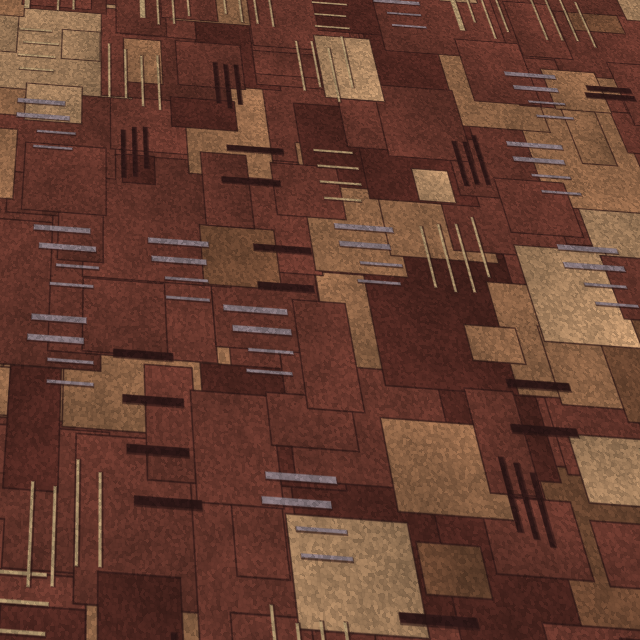
This pattern is drawn by a WebGL 2 fragment shader. Its source:

```glsl
#version 300 es
precision highp float;

uniform vec2 u_resolution;
out vec4 fragColor;

#define VANISH vec2(0.16, 2.65)  // where the lengthwise seams converge
#define TILT 0.075               // downward slope of the crosswise seams
#define DEPTH 2.12               // distance at which floor units equal canvas units
#define SLAB_CELL 0.160
#define PATCH_CELL 0.135
#define BAR_CELL 0.178
#define SEAM 0.0011
#define TUFTS 230.0
#define GRAIN 0.26

const vec3 RED = vec3(0.375, 0.200, 0.162);
const vec3 MAROON = vec3(0.290, 0.145, 0.120);
const vec3 TAN = vec3(0.520, 0.368, 0.260);
const vec3 SAND = vec3(0.605, 0.470, 0.345);
const vec3 BROWN = vec3(0.400, 0.265, 0.185);
const vec3 INK = vec3(0.165, 0.085, 0.080);
const vec3 LAVENDER = vec3(0.505, 0.450, 0.470);
const vec3 CREAM = vec3(0.670, 0.570, 0.420);

vec4 hash4(vec2 p, float seed) {
  vec4 q = fract(vec4(p.xyx, seed) * vec4(0.1031, 0.1030, 0.0973, 0.1099));
  q += dot(q, q.wzxy + 33.33);
  return fract((q.xxyz + q.yzzw) * q.zywx);
}

float box(vec2 p, vec2 halfSize) {
  vec2 d = abs(p) - halfSize;
  return length(max(d, 0.0)) + min(max(d.x, d.y), 0.0);
}

float cover(float dist, float soft) {
  return 1.0 - smoothstep(-soft, soft, dist);
}

// Brightness of the nearest yarn tuft (cellular noise)
float tuft(vec2 p) {
  vec2 id = floor(p);
  float nearest = 9.0, tone = 0.5;
  for (int k = 0; k < 9; k++) {
    vec2 cell = id + vec2(k % 3 - 1, k / 3 - 1);
    vec4 h = hash4(cell, 7.0);
    float d = length(cell + h.xy - p);
    if (d < nearest) { nearest = d; tone = h.z; }
  }
  return tone - 0.3 * nearest;
}

vec3 dye(float pick) {
  if (pick < 0.47) return RED;
  if (pick < 0.63) return MAROON;
  if (pick < 0.80) return TAN;
  if (pick < 0.93) return SAND;
  return BROWN;
}

// Overlapping outlined rectangles, painted in row order
vec3 patches(vec3 col, vec2 p, float cellSize, vec2 sizeRange, float density, float seed, float soft) {
  vec2 id = floor(p / cellSize);
  for (int k = 0; k < 9; k++) {
    vec2 cell = id + vec2(k % 3 - 1, k / 3 - 1);
    vec4 h = hash4(cell, seed), g = hash4(cell, seed + 5.0);
    if (g.x > density) continue;
    vec2 halfSize = cellSize * mix(sizeRange.xx, sizeRange.yy, h.zw);
    vec2 q = p - (cell + 0.5 + 0.5 * (h.xy - 0.5)) * cellSize;
    float d = box(q, halfSize);
    float shade = 1.0 + 0.11 * dot(q / halfSize, g.zw * 2.0 - 1.0) + 0.12 * (g.z - 0.5);
    col = mix(col, dye(g.y) * shade, cover(d, soft));
    col = mix(col, INK, 0.75 * cover(abs(d) - SEAM, soft));
  }
  return col;
}

// Groups of parallel bars: flat or upright, pale or dark
vec3 bars(vec3 col, vec2 p, float soft) {
  vec2 id = floor(p / BAR_CELL);
  for (int k = 0; k < 9; k++) {
    vec2 cell = id + vec2(k % 3 - 1, k / 3 - 1);
    vec4 h = hash4(cell, 21.0);
    vec2 q = p - (cell + 0.5 + 0.5 * (h.xy - 0.5)) * BAR_CELL;
    float kind = h.z, count = 4.0, gap = 0.031, len = 0.046, thick = 0.0045;
    vec3 tint = LAVENDER;
    bool upright = kind > 0.48 && kind < 0.82;
    if (kind > 0.94) continue;
    if (kind > 0.62) { tint = CREAM; thick = 0.0021; len = upright ? 0.058 : 0.034; }
    else if (kind > 0.48) { tint = INK; count = 3.0; gap = 0.020; thick = 0.0035; }
    else if (kind > 0.26) { tint = INK; count = 2.0; gap = h.w < 0.5 ? 0.017 : 0.064; thick = 0.0055; }
    if (upright) q = vec2(q.y, q.x);
    else q.y = -q.y;
    for (float i = 0.0; i < count; i++) {
      vec4 g = hash4(cell * 4.0 + i, 33.0);
      bool thin = tint == LAVENDER && i > 1.5;
      bool lead = tint == CREAM && upright && i < 0.5 && h.w < 0.5;
      vec2 halfSize = vec2(len * (thin ? 0.75 : 0.9 + 0.2 * g.x), thin ? 0.0023 : lead ? 0.0052 : thick);
      float slide = (g.y - 0.5) * (upright ? 0.035 : 0.016) + (thin ? 0.018 : 0.0);
      vec2 r = q - vec2(slide, (i - 0.5 * (count - 1.0)) * gap);
      float d = box(r, halfSize);
      col = mix(col, INK, 0.65 * cover(box(r - vec2(0.0, 0.0015), halfSize) - 0.001, soft));
      col = mix(col, tint, 0.94 * cover(d, soft));
    }
  }
  return col;
}

void main() {
  vec2 uv = gl_FragCoord.xy / u_resolution.y;

  // Canvas to floor plane
  float dist = VANISH.y - uv.y - TILT * uv.x;
  vec2 p = vec2(uv.x - VANISH.x, DEPTH) * DEPTH / dist;
  float soft = max(0.9 / u_resolution.y, 0.0013) * DEPTH / dist;

  // Rugwork, from broad slabs to thin bars
  vec3 col = patches(RED, p, SLAB_CELL, vec2(0.45, 0.82), 1.0, 3.0, soft);
  col = patches(col, p, PATCH_CELL, vec2(0.20, 0.62), 0.72, 11.0, soft);
  col = bars(col, p, soft);

  // Yarn grain and worn mottling
  float mottle = sin(p.x * 41.0 + 2.0 * sin(p.y * 33.0)) * sin(p.y * 47.0 + 2.0 * sin(p.x * 29.0));
  col *= 1.0 + GRAIN * (tuft(p * TUFTS) - 0.36) + 0.06 * mottle;
  fragColor = vec4(col, 1.0);
}
```
